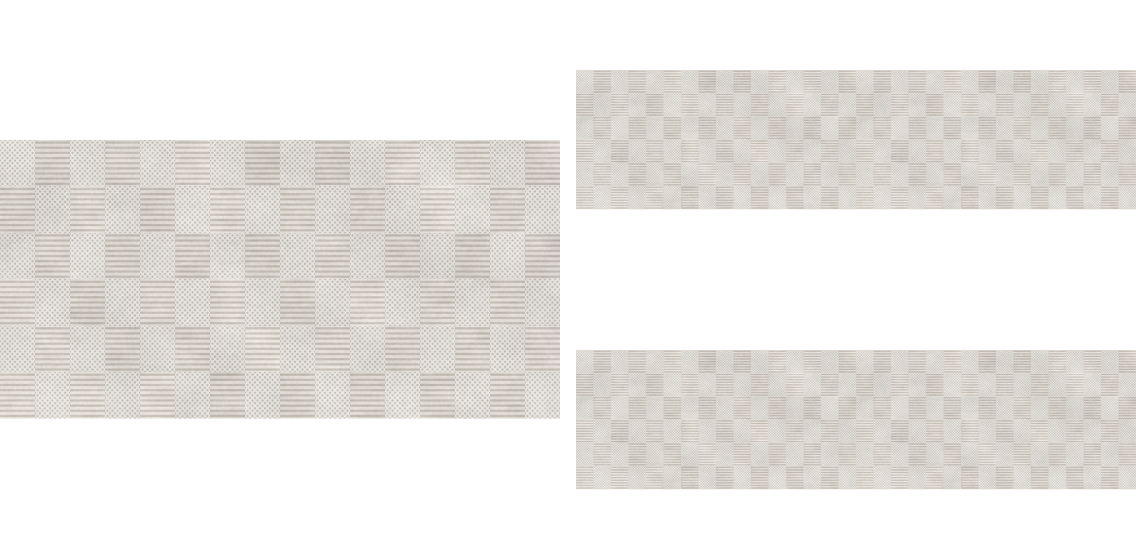
Left: one tile. Right: repeated 2 by 2.
Reproduce this pattern procedurally as a WebGL 2 fragment shader.

```glsl
#version 300 es
precision highp float;

uniform vec2 u_resolution;
out vec4 fragColor;

// Layout
const vec2 CELLS = vec2(16.0, 6.0);       // checker cells across and down
const vec2 MOTIFS = vec2(7.0, 9.0);       // dots or lines inside one cell
const float BAND_BOTTOM = 0.2526;
const float BAND_TOP = 0.75;

// Motif sizes, in units of one motif pitch
const float DOT_RADIUS = 0.225;
const float LINE_HALF_WIDTH = 0.22;
const float SOFTNESS = 0.15;

// Colours
const vec3 WHITE = vec3(1.0);
const vec3 DOT_GROUND = vec3(0.905, 0.893, 0.873);
const vec3 DOT_INK = vec3(0.757, 0.740, 0.714);
const vec3 LINE_GROUND = vec3(0.885, 0.868, 0.842);
const vec3 LINE_INK = vec3(0.755, 0.733, 0.699);

// Wear
const float CLOUD_AMOUNT = 0.075;
const float STREAK_AMOUNT = 0.045;
const float GRAIN_AMOUNT = 0.030;
const float CELL_AMOUNT = 0.030;
const float INK_FADE = 0.35;

// Integer hash, 0 to 1
float hash(vec2 p, uint seed) {
    uvec2 q = uvec2(ivec2(p));
    uint h = q.x * 1597334677u ^ q.y * 3812015801u ^ seed * 2654435769u;
    h = (h ^ (h >> 16)) * 2246822519u;
    h = (h ^ (h >> 13)) * 3266489917u;
    return float((h ^ (h >> 16)) >> 8) / 16777216.0;
}

// Value noise that wraps over the unit square
float wrapNoise(vec2 uv, vec2 period, uint seed) {
    vec2 p = uv * period;
    vec2 i = floor(p);
    vec2 f = p - i;
    f = f * f * (3.0 - 2.0 * f);
    vec2 a = mod(i, period);
    vec2 b = mod(i + 1.0, period);
    float low = mix(hash(a, seed), hash(vec2(b.x, a.y), seed), f.x);
    float high = mix(hash(vec2(a.x, b.y), seed), hash(b, seed), f.x);
    return mix(low, high, f.y);
}

float wrapFbm(vec2 uv, vec2 period, uint seed) {
    float sum = 0.0;
    float weight = 0.5;
    for (uint k = 0u; k < 4u; k++) {
        sum += weight * wrapNoise(uv, period, seed + k);
        period *= 2.0;
        weight *= 0.5;
    }
    return sum / 0.9375;
}

// Coverage of a shape from its signed distance
float cover(float d, float soft) {
    return 1.0 - smoothstep(-soft, soft, d);
}

void main() {
    vec2 uv = gl_FragCoord.xy / u_resolution;
    float bandHeight = BAND_TOP - BAND_BOTTOM;
    vec2 grid = vec2(uv.x, (BAND_TOP - uv.y) / bandHeight) * CELLS;
    vec2 cell = mod(floor(grid), CELLS);
    vec2 p = grid * MOTIFS;
    vec2 pixel = CELLS * MOTIFS / (u_resolution * vec2(1.0, bandHeight));
    float soft = max(SOFTNESS, 0.6 * max(pixel.x, pixel.y));

    // Staggered dots and horizontal lines
    float dotDistance = min(length(fract(p) - 0.5), length(fract(p + 0.5) - 0.5));
    float dots = cover(dotDistance - DOT_RADIUS, soft);
    float lines = cover(abs(fract(p.y) - 0.5) - LINE_HALF_WIDTH, soft);

    // Cloudy stone, brushed streaks and fine grain
    float cloud = wrapFbm(uv, vec2(12.0, 14.0), 3u) - 0.5;
    float streak = wrapFbm(uv, vec2(24.0, 96.0), 17u) - 0.5;
    float grain = wrapNoise(uv, vec2(256.0), 29u) - 0.5;
    float cellTone = hash(cell, 41u) - 0.5;
    float fade = 1.0 - INK_FADE * wrapFbm(uv, vec2(30.0, 36.0), 53u);

    // Checkerboard of the two motifs
    vec3 dotted = mix(DOT_GROUND, DOT_INK, dots * fade * 1.15);
    vec3 lined = mix(LINE_GROUND, LINE_INK, lines * fade * 1.15);
    float isLined = mod(cell.x + cell.y, 2.0);
    vec3 stone = mix(dotted, lined, isLined);
    stone += CLOUD_AMOUNT * cloud + STREAK_AMOUNT * streak * (0.5 + isLined);
    stone += GRAIN_AMOUNT * grain + CELL_AMOUNT * cellTone * (0.4 + isLined);

    // Stone band between white margins
    float edge = 0.5 / u_resolution.y;
    float band = cover(abs(uv.y - 0.5 * (BAND_TOP + BAND_BOTTOM)) - 0.5 * bandHeight, edge);
    fragColor = vec4(mix(WHITE, clamp(stone, 0.0, 1.0), band), 1.0);
}
```
